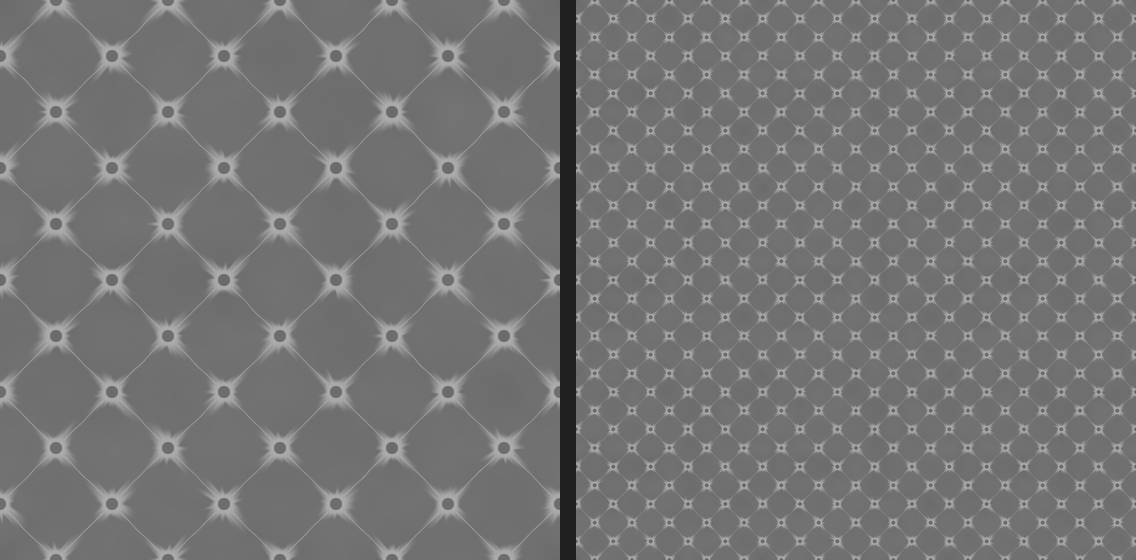
Left, the tile; right, the same tile 3 across and 3 down.
Reproduce this texture map procedurally as a Shadertoy shader.

```glsl
// Tufted grey padding: buttons on a diamond grid with pale starburst creases and thin seams.
#define REPEATS 5.0          // button columns and rows per tile
#define BUTTON_RADIUS 0.054  // lengths are in units of one repeat
#define HALO_CORE 0.072
#define HALO_REACH 0.115
#define RAY_REACH 0.11
#define FOLD_REACH 0.17
#define RAY_COUNT 26.0
#define SEAM_HALF_WIDTH 0.004
#define BASE_GREY 0.437
#define BUTTON_GREY 0.425
#define HALO_GREY 0.665
#define SEAM_GREY 0.64

float hash(vec2 p) {
    vec3 q = fract(vec3(p.xyx) * 0.1031);
    q += dot(q, q.yzx + 33.33);
    return fract((q.x + q.y) * q.z);
}

// Value noise that wraps after a whole number of lattice steps
float wrapNoise(vec2 p, float period) {
    vec2 i = floor(p), f = fract(p);
    f = f * f * (3.0 - 2.0 * f);
    vec2 lo = mod(i, period), hi = mod(i + 1.0, period);
    return mix(mix(hash(lo), hash(vec2(hi.x, lo.y)), f.x),
               mix(hash(vec2(lo.x, hi.y)), hash(hi), f.x), f.y);
}

float cloth(vec2 uv) {
    float sum = 0.0, amplitude = 0.5, period = 10.0;
    for (int octave = 0; octave < 4; octave++) {
        sum += amplitude * wrapNoise(uv * period, period);
        amplitude *= 0.5;
        period *= 2.0;
    }
    return sum;
}

// Uneven ray length around a button, closed over the full turn
float rayLength(float angle, float count, float seed) {
    float t = (angle / 6.2831853 + 0.5) * count;
    float i = floor(t);
    float here = hash(vec2(mod(i, count), seed));
    float next = hash(vec2(mod(i + 1.0, count), seed));
    return mix(here, next, smoothstep(0.0, 1.0, fract(t)));
}

float coverage(float signedDistance, float pixel) {
    return clamp(0.5 - signedDistance / pixel, 0.0, 1.0);
}

// x: light seam, y: dark creases beside it near the button
vec2 seam(float across, float along, float wobble, float pixel) {
    float bend = wobble * smoothstep(0.14, 0.32, along);
    float line = coverage(abs(across + bend) - SEAM_HALF_WIDTH, pixel);
    float offset = 0.014 + 0.05 * along;
    float crease = coverage(abs(abs(across) - offset) - 0.003, pixel);
    crease *= smoothstep(0.08, 0.13, along) * (1.0 - smoothstep(0.17, 0.29, along));
    return vec2(line, crease);
}

void mainImage(out vec4 fragColor, in vec2 fragCoord) {
    vec2 uv = fragCoord / iResolution.xy;
    vec2 p = uv * REPEATS;
    float pixel = REPEATS / iResolution.y;

    // Nearest button, found on axes that run along the seams
    vec2 diagonal = vec2(p.x + p.y, p.x - p.y);
    vec2 center = floor(diagonal) + 0.5;
    vec2 local = diagonal - center;
    vec2 offset = 0.5 * vec2(local.x + local.y, local.x - local.y);
    vec2 id = mod(vec2(center.x + center.y, center.x - center.y), 2.0 * REPEATS);
    float seed = id.x + 17.0 * id.y + 3.0;

    // Starburst halo, stretched along the seams
    float radius = length(offset);
    float angle = atan(offset.y, offset.x + 1e-5);
    float ray = rayLength(angle, RAY_COUNT, seed);
    float fineRay = rayLength(angle, 2.0 * RAY_COUNT, seed + 211.0);
    float spikes = ray * ray * (0.65 + 0.5 * fineRay);
    float fold = pow(abs(sin(2.0 * angle)), 4.0);
    float reach = HALO_REACH + RAY_REACH * spikes + FOLD_REACH * fold * (0.75 + 0.35 * ray);
    float halo = pow(1.0 - smoothstep(HALO_CORE, reach, radius), 1.4);

    // Seams and their creases
    vec2 seamDistance = local * 0.70710678;
    float wobble = 0.018 * (wrapNoise(p * 7.0, 7.0 * REPEATS) - 0.5);
    vec2 seams = max(seam(seamDistance.x, abs(seamDistance.y), wobble, pixel),
                     seam(seamDistance.y, abs(seamDistance.x), wobble, pixel));

    // Layers from cloth up to button
    float mottle = 0.04 * (cloth(uv) - 0.47);
    float grey = mix(BASE_GREY + mottle, HALO_GREY, halo);
    grey = mix(grey, BASE_GREY, 0.6 * seams.y);
    grey = mix(grey, max(grey, SEAM_GREY), 0.85 * seams.x);
    grey = mix(grey, BUTTON_GREY + 0.5 * mottle, coverage(radius - BUTTON_RADIUS, pixel));
    fragColor = vec4(vec3(grey), 1.0);
}
```
